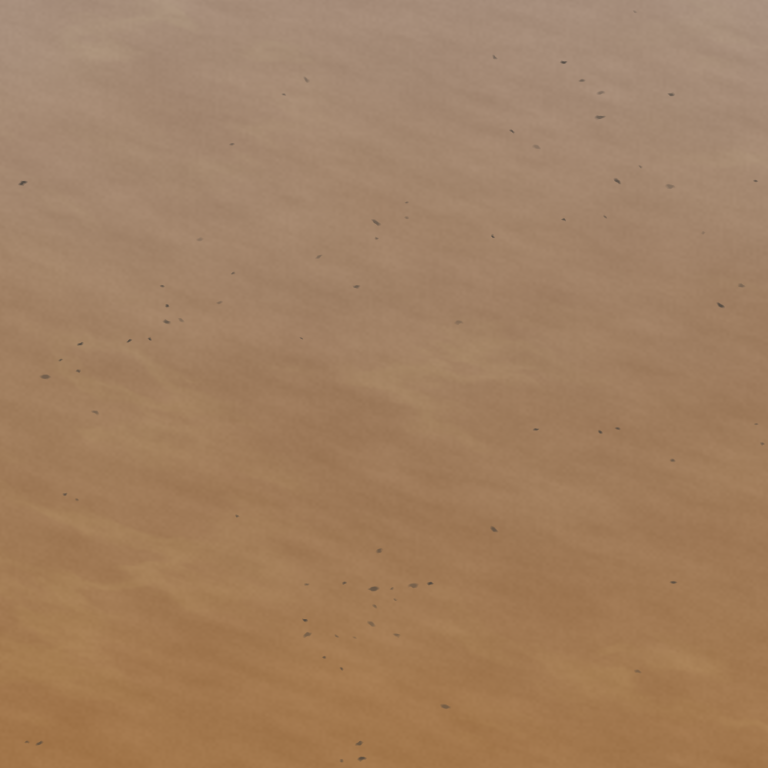
A WebGL 2 fragment shader for this texture:

```glsl
#version 300 es
precision highp float;
// Smooth ochre sand surface fading to mauve, with faint slanted wisps and sparse dark specks.

uniform vec2 u_resolution;
out vec4 fragColor;

const vec3 LOW_COLOR = vec3(0.635, 0.463, 0.295);
const vec3 MID_COLOR = vec3(0.622, 0.486, 0.364);
const vec3 HIGH_COLOR = vec3(0.655, 0.560, 0.490);
const vec3 WISP_TINT = vec3(0.024, 0.030, 0.018);
const vec3 PATCH_TINT = vec3(0.030, 0.036, 0.030);
const vec3 SPECK_COLOR = vec3(0.27, 0.25, 0.23);

const float STREAK_ANGLE = -0.30;
const float CLUSTER_ANGLE = 0.42;
const float GRADIENT_WARP = 0.16;
const float STREAK_CONTRAST = 0.050;
const float GRAIN_CONTRAST = 0.016;
const float GRAIN_SCALE = 230.0;
const float SPECK_CELLS = 44.0;
const float CLUSTER_DENSITY = 0.32;
const float STRAY_DENSITY = 0.005;

float hash(vec2 p) {
  return fract(sin(dot(p, vec2(127.1, 311.7))) * 43758.5453);
}

mat2 rotation(float angle) {
  float c = cos(angle), s = sin(angle);
  return mat2(c, -s, s, c);
}

float noise(vec2 p) {
  vec2 cell = floor(p);
  vec2 f = fract(p);
  f = f * f * (3.0 - 2.0 * f);
  float lower = mix(hash(cell), hash(cell + vec2(1.0, 0.0)), f.x);
  float upper = mix(hash(cell + vec2(0.0, 1.0)), hash(cell + 1.0), f.x);
  return mix(lower, upper, f.y);
}

float fbm(vec2 p) {
  float sum = 0.0, weight = 0.5;
  for (int i = 0; i < 5; i++) {
    sum += weight * noise(p);
    p = rotation(0.5) * p * 2.03 + 17.3;
    weight *= 0.5;
  }
  return sum / 0.97;
}

// Vertical three-stop gradient
vec3 groundColor(float height) {
  vec3 lower = mix(LOW_COLOR, MID_COLOR, clamp(height * 2.0, -0.15, 1.0));
  return mix(lower, HIGH_COLOR, clamp(height * 2.0 - 1.0, 0.0, 1.1));
}

// Thin curved ridges that show only in some areas
float wisps(vec2 p) {
  vec2 q = rotation(STREAK_ANGLE) * p;
  q += 0.06 * (vec2(fbm(p * 7.0), fbm(p * 7.0 + 31.0)) - 0.5);
  float ridge = 1.0 - abs(2.0 * fbm(q * vec2(4.0, 13.0) + 5.0) - 1.0);
  float area = smoothstep(0.42, 0.72, fbm(q * vec2(3.0, 6.0) + 47.0));
  return smoothstep(0.80, 1.0, ridge) * area;
}

// Opacity of the small flattened specks, gathered in rising bands
float specks(vec2 p, float pixel) {
  vec2 cell = floor(p * SPECK_CELLS);
  vec2 jitter = vec2(hash(cell + 3.1), hash(cell + 7.7)) - 0.5;
  vec2 center = (cell + 0.5 + 0.5 * jitter) / SPECK_CELLS;
  vec2 band = rotation(CLUSTER_ANGLE) * center * vec2(4.0, 9.0);
  float cluster = smoothstep(0.60, 0.82, noise(band + 11.0));
  cluster *= mix(1.0, 0.3, smoothstep(0.3, 0.8, center.x));
  float chance = CLUSTER_DENSITY * cluster + STRAY_DENSITY;
  float present = step(hash(cell + 19.4), chance);

  float size = hash(cell + 23.9);
  vec2 radius = mix(vec2(0.0018, 0.0012), vec2(0.0062, 0.0026), size * size);
  vec2 d = rotation(1.4 * (hash(cell + 29.2) - 0.6)) * (p - center);
  d.y += 0.0022 * (noise(p * 260.0) - 0.5);
  float dist = (length(d / radius) - 1.0) * radius.y;
  float soft = max(pixel, 0.0009);
  float opacity = mix(0.25, 0.85, hash(cell + 37.6));
  return present * opacity * (1.0 - smoothstep(-soft, soft, dist));
}

void main() {
  vec2 p = gl_FragCoord.xy / u_resolution.y;
  float pixel = 1.0 / u_resolution.y;
  vec2 slanted = rotation(STREAK_ANGLE) * p;

  // Base gradient, bent by broad soft patches
  float broad = fbm(slanted * vec2(2.0, 4.5) + 8.0) - 0.5;
  vec3 color = groundColor(p.y + GRADIENT_WARP * broad + 0.05 * (p.x - 0.5));
  color += PATCH_TINT * (fbm(slanted * vec2(5.0, 9.0) + 61.0) - 0.5);

  // Fine slanted streaks and pale wisps
  float streak = fbm(slanted * vec2(14.0, 55.0) + 23.0) - 0.5;
  color += STREAK_CONTRAST * streak;
  color += WISP_TINT * wisps(p);

  // Grain and specks
  color += GRAIN_CONTRAST * (noise(p * GRAIN_SCALE) - 0.5);
  color = mix(color, SPECK_COLOR, specks(p, pixel));

  fragColor = vec4(color, 1.0);
}
```
